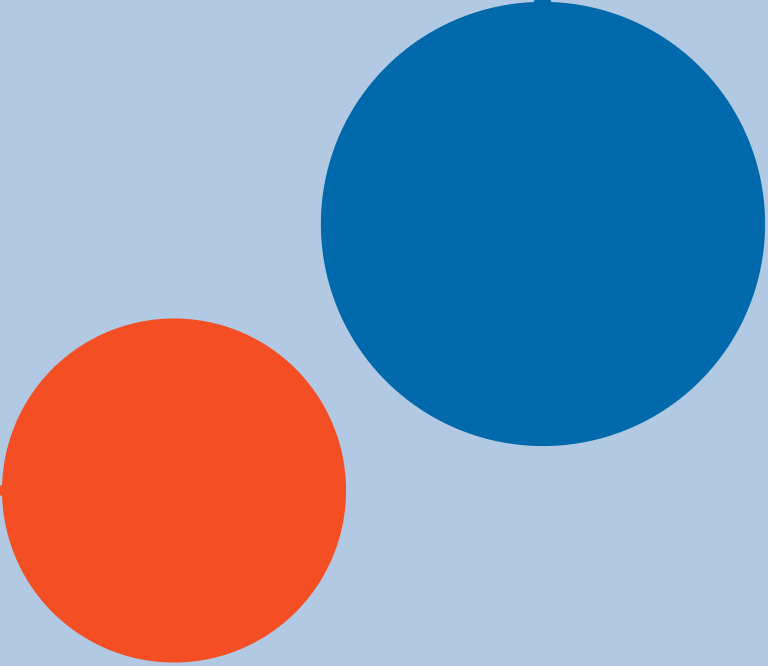
This background is drawn by a Shadertoy shader. Its source:

```glsl
#define BACKDROP vec3(0.700, 0.790, 0.890)
#define BLUE vec3(0.000, 0.412, 0.670)
#define ORANGE vec3(0.953, 0.304, 0.140)
// Discs as centre and radius, in canvas heights
#define BLUE_DISC vec3(0.8153, 0.6637, 0.3335)
#define BLUE_NUB vec3(0.8145, 0.9940, 0.0135)
#define ORANGE_DISC vec3(0.2613, 0.2635, 0.2583)
#define ORANGE_NUB vec3(0.0060, 0.2635, 0.0090)

float discDistance(vec2 p, vec3 disc) {
    return length(p - disc.xy) - disc.z;
}

// Antialiased coverage, one pixel wide
float coverage(float dist) {
    return clamp(0.5 - dist * iResolution.y, 0.0, 1.0);
}

void mainImage(out vec4 fragColor, in vec2 fragCoord) {
    vec2 p = fragCoord / iResolution.y;

    // Each large disc carries a small nub on its outer rim
    float blueShape = min(discDistance(p, BLUE_DISC), discDistance(p, BLUE_NUB));
    float orangeShape = min(discDistance(p, ORANGE_DISC), discDistance(p, ORANGE_NUB));

    vec3 color = mix(BACKDROP, BLUE, coverage(blueShape));
    color = mix(color, ORANGE, coverage(orangeShape));
    fragColor = vec4(color, 1.0);
}
```
